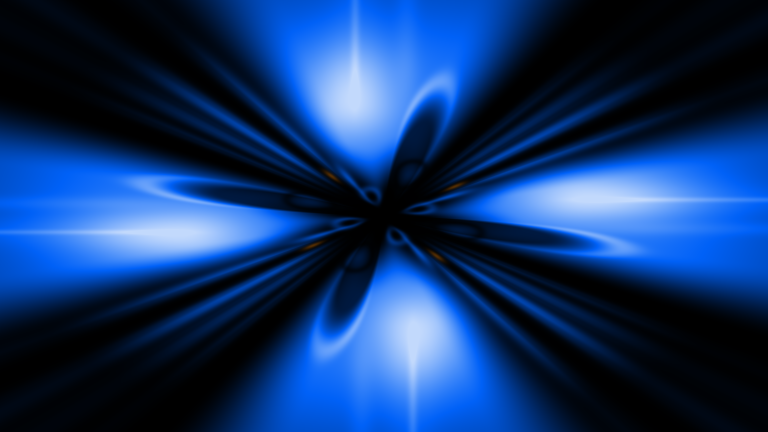
This background is drawn by a Shadertoy shader. Its source:

```glsl
float hash(float n) {
    return fract(sin(n * 127.1) * 43758.5453);
}

float noise(float x) {
    float i = floor(x), f = fract(x);
    return mix(hash(i), hash(i + 1.0), f * f * (3.0 - 2.0 * f));
}

// Soft bump of the given centre and width
float bump(float x, float centre, float width) {
    float d = (x - centre) / width;
    return exp(-d * d);
}

// Black through saturated blue to pale blue
vec3 palette(float v) {
    vec3 blue = vec3(0.0, 0.38, 0.97) * min(v, 1.0);
    return mix(blue, vec3(0.76, 0.85, 0.99), clamp(v - 1.0, 0.0, 1.0));
}

void mainImage(out vec4 fragColor, in vec2 fragCoord) {
    vec2 p = 2.0 * fragCoord / iResolution.xy - 1.0;
    float r = length(p);

    // Four turned copies of one sector, spanning -30 to 60 degrees
    float angle = degrees(atan(p.y, p.x + 1e-6 * step(r, 1e-5)));
    angle = mod(angle + 30.0, 90.0) - 30.0;
    vec2 q = r * vec2(cos(radians(angle)), sin(radians(angle)));

    // Wide blue fan, dark at the core and dimming outward
    float fan = smoothstep(-30.0, -13.0, angle) * smoothstep(32.0, 15.0, angle);
    float rise = smoothstep(0.08, 0.36, r + 0.03 * sin(radians(angle * 12.0)));
    float light = 1.12 * fan * rise * (1.0 - 0.32 * smoothstep(0.65, 1.15, r));

    // Hairpin: a hollow with a bright rim
    float tip = 0.64 - 0.25 * pow((angle + 14.0) / 8.0, 2.0);
    float hollow = smoothstep(0.0, 0.2, tip - r);
    light *= 1.0 - 0.8 * hollow;
    light += 0.38 * bump(r, tip, 0.055) * smoothstep(0.3, 0.6, r) * fan;

    // Pale lobe and the thin lines running out of it
    float lobe = bump(q.x, 0.52, q.x < 0.52 ? 0.19 : 0.27) * bump(q.y, 0.085, 0.13);
    light += 0.85 * lobe * (1.0 - 0.7 * hollow);
    float outward = smoothstep(0.4, 0.75, q.x);
    light += outward * (0.22 * bump(q.y, 0.075, 0.012) + 0.1 * bump(q.y, 0.075, 0.06));
    light += 0.12 * outward * bump(q.y, -0.06, 0.03);

    // Diagonal streaks fading into the corners
    float reach = smoothstep(0.12, 0.4, r) * (1.0 - 0.88 * smoothstep(0.5, 1.05, r));
    float streaks = 0.72 * bump(angle, 42.0, 2.2) + 0.42 * bump(angle, 48.0, 2.4)
                  + 0.5 * bump(angle, 32.5, 2.2) + 0.2 * bump(angle, 54.0, 1.6);
    light += streaks * reach * (0.7 + 0.5 * noise(angle * 0.9));
    light *= 1.0 - 0.75 * bump(angle, 37.0, 1.7);

    // Bright blades and small petals around the core
    light += 0.65 * bump(angle, 28.0, 3.0) * bump(r, 0.19, 0.07);
    float petal = length(vec2((r - 0.095) / 0.045, (angle - 19.0) / 14.0));
    light += 0.35 * bump(petal, 0.8, 0.35);
    float leaf = length(vec2((r - 0.2) / 0.06, (angle + 19.0) / 9.0));
    light += 0.16 * bump(leaf, 0.0, 0.7);
    light *= 1.0 - 0.6 * bump(leaf, 1.1, 0.25);
    light *= smoothstep(0.02, 0.1, r);

    // Amber glints on the dark diagonals
    vec3 colour = palette(light);
    colour += vec3(0.32, 0.17, 0.0) * bump(angle, 36.5, 1.8) * bump(r, 0.23, 0.03);
    fragColor = vec4(colour, 1.0);
}
```
